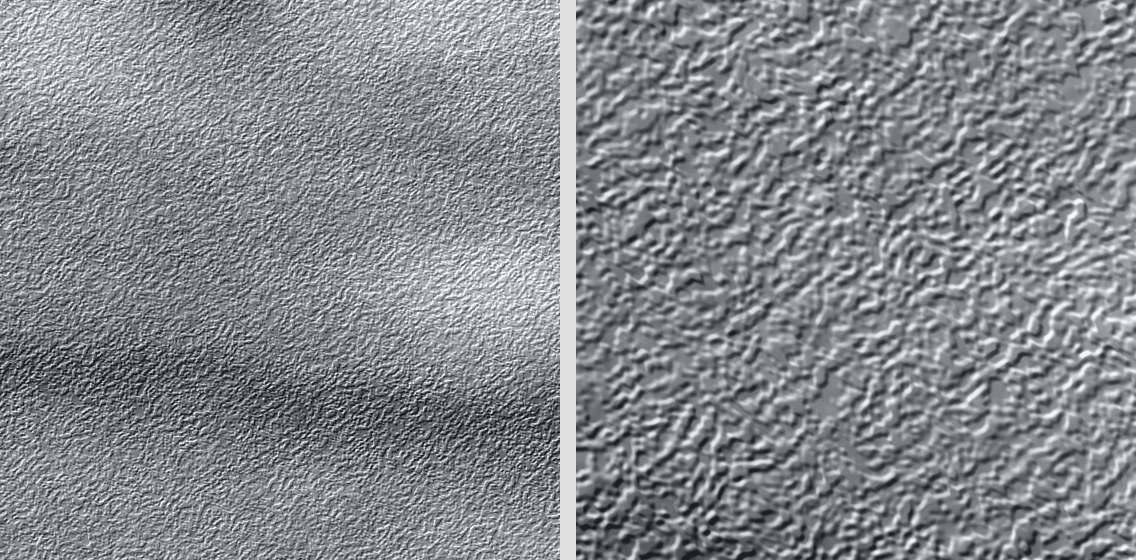
Left: the whole. Right: its middle third, enlarged.
This texture is drawn by a Shadertoy shader. Its source:

```glsl
#define GRAIN_ANGLE 0.66
#define GRAIN_FREQ vec2(82.0, 140.0)
#define WARP 0.006
#define LIGHT_STEP (0.0031 * vec2(-0.60, 0.80))
#define RELIEF 0.36
#define BAND_RELIEF 0.10
#define BASE_TONE 0.530
#define SHEEN_GAIN 0.84
#define BAND_DEPTH 0.17
#define STREAK_TONE 0.13
#define STEEL_TINT vec3(-0.012, -0.002, 0.026)

const int SHEEN_COUNT = 9;

// Sheen patches: centre xy, radius zw
const vec4 SHEEN[SHEEN_COUNT] = vec4[](
    vec4(0.08, 0.93, 0.18, 0.14), vec4(0.40, 1.00, 0.10, 0.07),
    vec4(0.85, 1.00, 0.35, 0.13), vec4(0.00, 0.72, 0.14, 0.05),
    vec4(0.30, 0.80, 0.20, 0.06), vec4(0.30, 0.50, 0.30, 0.12),
    vec4(0.90, 0.48, 0.22, 0.10), vec4(0.80, 0.73, 0.15, 0.04),
    vec4(1.00, 0.00, 0.25, 0.10));
const float SHEEN_TONE[SHEEN_COUNT] = float[](
    0.21, -0.18, 0.23, -0.09, 0.06, -0.06, 0.25, -0.05, 0.08);

// Integer hash giving a lattice gradient in -1..1
vec2 latticeGradient(vec2 cell) {
    uvec2 k = uvec2(ivec2(cell));
    uint h = k.x * 1597u + k.y * 51749u + 977u;
    h = (h ^ (h >> 16)) * 73244475u;
    h = (h ^ (h >> 15)) * 73244475u;
    h ^= h >> 16;
    return vec2(h & 65535u, h >> 16) / 32767.5 - 1.0;
}

float gradientNoise(vec2 p) {
    vec2 i = floor(p), f = p - i;
    vec2 u = f * f * f * (f * (f * 6.0 - 15.0) + 10.0);
    vec2 o = vec2(1.0, 0.0);
    float a = dot(latticeGradient(i), f);
    float b = dot(latticeGradient(i + o.xy), f - o.xy);
    float c = dot(latticeGradient(i + o.yx), f - o.yx);
    float d = dot(latticeGradient(i + o.xx), f - o.xx);
    return mix(mix(a, b, u.x), mix(c, d, u.x), u.y);
}

// Turn so that x runs along the grain
vec2 alongGrain(vec2 p) {
    float c = cos(GRAIN_ANGLE), s = sin(GRAIN_ANGLE);
    return mat2(c, -s, s, c) * p;
}

// Hammered height: short slanted grains with flattened tops and hollows
float height(vec2 p) {
    p += WARP * vec2(gradientNoise(p * 23.0), gradientNoise(p * 23.0 + 41.0));
    vec2 q = alongGrain(p) * GRAIN_FREQ;
    float n = gradientNoise(q)
            + 0.70 * gradientNoise(p * vec2(190.0, 225.0) + 17.3)
            + 0.45 * gradientNoise(q * 0.47 + 63.7);
    return smoothstep(-0.32, 0.34, n);
}

// Dark reflection sloping down to the right, crisper on its upper side
float darkBand(vec2 uv) {
    float d = uv.y - 0.36 + 0.11 * uv.x;
    d /= d > 0.0 ? 0.06 : 0.11;
    return exp(-d * d);
}

// Broad soft reflections
float sheen(vec2 uv) {
    float tone = 0.0;
    for (int i = 0; i < SHEEN_COUNT; i++) {
        vec2 d = (uv - SHEEN[i].xy) / SHEEN[i].zw;
        tone += SHEEN_TONE[i] * exp(-dot(d, d));
    }
    return BASE_TONE + SHEEN_GAIN * tone;
}

void mainImage(out vec4 fragColor, in vec2 fragCoord) {
    vec2 uv = fragCoord / iResolution.xy;
    vec2 p = fragCoord / iResolution.y;

    // Reflected tone with a gentle wobble
    vec2 wobble = 0.05 * vec2(gradientNoise(uv * 5.0), gradientNoise(uv * 5.0 + 29.0));
    float band = darkBand(uv + wobble);
    float tone = sheen(uv + wobble) - BAND_DEPTH * band;
    tone += 0.06 * gradientNoise(uv * vec2(5.0, 11.0) + 7.0);

    // Slanted streaks between the grains and the broad reflections
    vec2 r = alongGrain(p);
    float streaks = 0.6 * gradientNoise(r * vec2(18.0, 46.0) + 3.0)
                  + gradientNoise(r * vec2(60.0, 105.0) + 11.0);
    tone += STREAK_TONE * streaks;

    // Relief lit from the upper left, in patches of varying strength
    float slope = height(p) - height(p + LIGHT_STEP);
    float strength = RELIEF + BAND_RELIEF * band + 0.15 * gradientNoise(p * 14.0 + 5.0);
    float value = tone + strength * slope * (slope > 0.0 ? 1.1 : 0.92);

    fragColor = vec4(clamp(clamp(value, 0.12, 0.97) + STEEL_TINT, 0.0, 1.0), 1.0);
}
```
